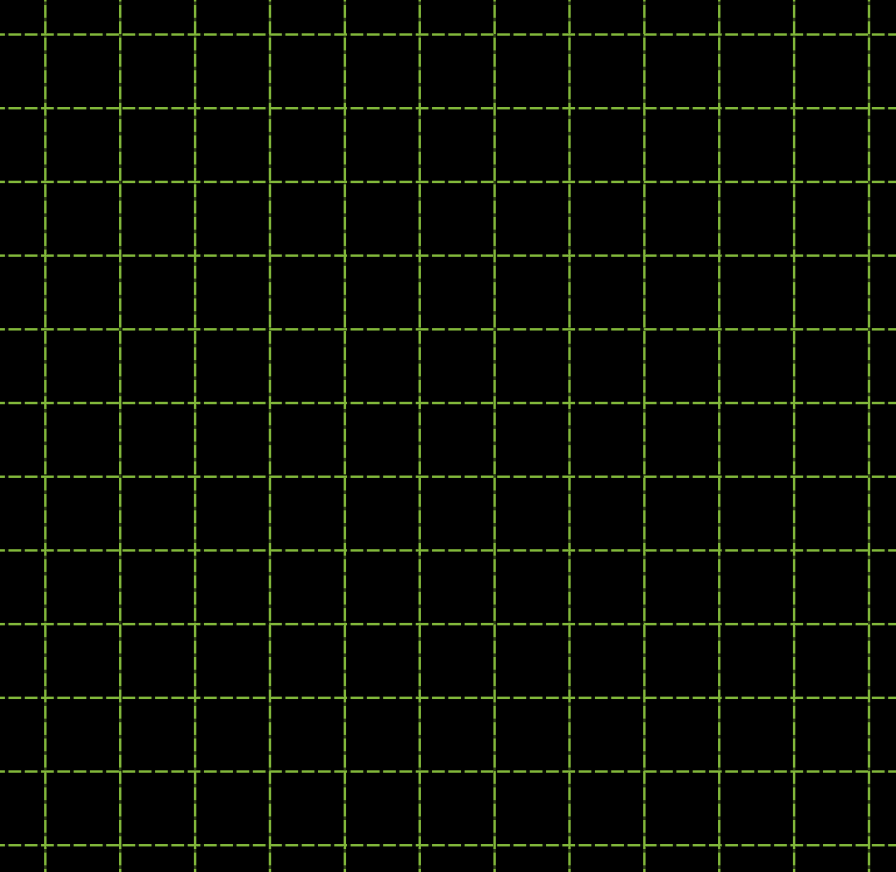
Give the GLSL for this pattern, as a Shadertoy shader.

```glsl
// Dashed green grid on black, with softer breaks along the vertical lines.
#define GRID_STEP vec2(0.08357, 0.08452)   // cell size, fraction of canvas
#define GRID_START vec2(0.0506, 0.0307)    // first line from the lower left
#define LINE_WIDTH 0.0027                  // fraction of canvas width
#define DASH_COUNT vec2(55.0, 53.5)        // dashes across and down
#define DASH_PHASE vec2(0.41, 0.30)        // offset of the first break
#define GAP_SHARE 0.22                     // break length within a dash period
#define GAP_LIGHT vec2(0.08, 0.35)         // light left in breaks: across, down
#define LINE_COLOR vec3(0.51, 0.72, 0.23)

// Share of a one-pixel box covered by a band centred at distance zero.
vec2 bandCoverage(vec2 dist, vec2 halfWidth) {
    return clamp(min(dist + 0.5, halfWidth) - max(dist - 0.5, -halfWidth), 0.0, 1.0);
}

// Signed distance in pixels to the nearest multiple of a period.
vec2 repeatDistance(vec2 phase, vec2 periodPixels) {
    return (fract(phase + 0.5) - 0.5) * periodPixels;
}

void mainImage(out vec4 fragColor, in vec2 fragCoord) {
    vec2 uv = fragCoord / iResolution.xy;

    // Line coverage: x for vertical lines, y for horizontal lines.
    vec2 lineDist = repeatDistance((uv - GRID_START) / GRID_STEP, GRID_STEP * iResolution.xy);
    vec2 lines = bandCoverage(lineDist, vec2(0.5 * LINE_WIDTH * iResolution.x));

    // Dash light: x along horizontal lines, y along vertical lines.
    vec2 dashPeriod = iResolution.xy / DASH_COUNT;
    vec2 gapDist = repeatDistance(uv * DASH_COUNT - DASH_PHASE, dashPeriod);
    vec2 gaps = bandCoverage(gapDist, 0.5 * GAP_SHARE * dashPeriod);
    vec2 dashes = mix(vec2(1.0), GAP_LIGHT, gaps);

    // Crossing lines keep the brighter stroke.
    float light = max(lines.x * dashes.y, lines.y * dashes.x);
    fragColor = vec4(LINE_COLOR * light, 1.0);
}
```
